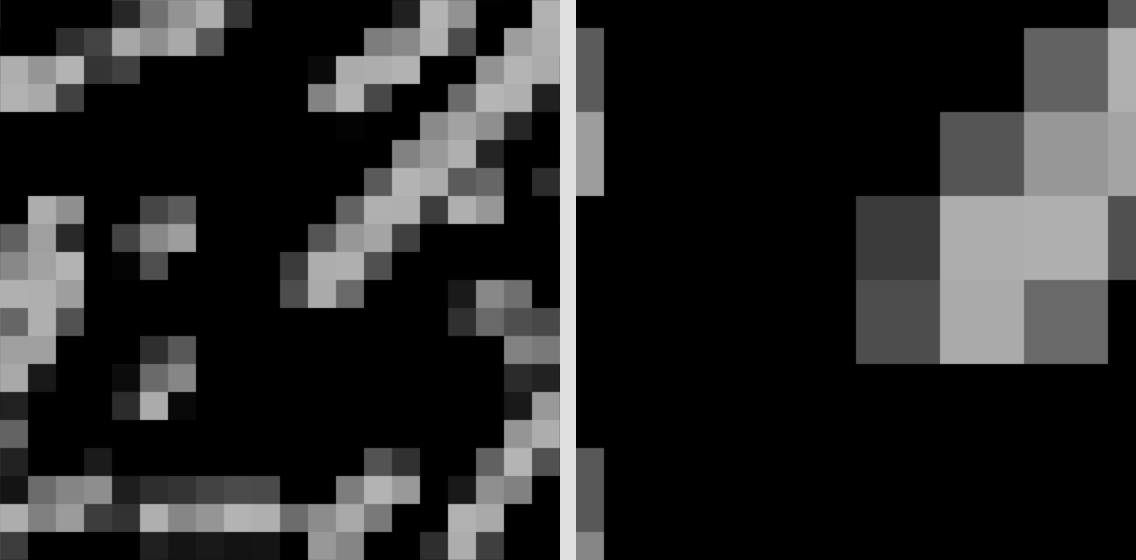
Left: the whole. Right: its middle third, enlarged.
Write a Shadertoy shader that draws this texture.

```glsl
// Coarse mosaic of grey slanted streaks scattered on black.

const float TILES = 20.0;   // mosaic tiles across the canvas height
const float SPACING = 5.0;  // tiles between neighbouring streak centres

float hash(vec2 p) {
    vec3 q = fract(p.xyx * vec3(0.1031, 0.1030, 0.0973));
    q += dot(q, q.yzx + 33.33);
    return fract((q.x + q.y) * q.z);
}

float segmentDistance(vec2 p, vec2 a, vec2 b) {
    vec2 pa = p - a, ba = b - a;
    return length(pa - ba * clamp(dot(pa, ba) / dot(ba, ba), 0.0, 1.0));
}

float longStreakDistance(vec2 p) {
    return segmentDistance(p, vec2(11.5, 10.0), vec2(20.5, 19.5));
}

// Bright core fading linearly to black at the rim
float streak(float d, float radius) {
    return min(1.0, 1.9 * max(0.0, 1.0 - d / radius));
}

// Flat grey of one mosaic tile
float tileTone(vec2 tile) {
    vec2 p = tile + 0.5;
    float light = streak(longStreakDistance(p), 1.45);

    // Cellular scatter: one short streak in each coarse cell
    for (int j = -1; j <= 1; j++)
    for (int i = -1; i <= 1; i++) {
        vec2 id = floor(p / SPACING) + vec2(i, j) + 7.0;
        vec2 jitter = vec2(hash(id), hash(id + 31.7));
        vec2 centre = (id - 7.0 + 0.15 + 0.7 * jitter) * SPACING;
        float angle = mix(-0.1, 1.05, hash(id + 57.3));
        float halfLength = 0.4 + 2.6 * hash(id + 83.1);
        vec2 reach = halfLength * vec2(cos(angle), sin(angle));
        float d = segmentDistance(p, centre - reach, centre + reach);
        float strength = min(1.0, 0.5 + hash(id + 12.9));
        // Keep the long streak clear of neighbours
        strength *= step(1.8, longStreakDistance(centre));
        light = max(light, strength * streak(d, 1.15));
    }

    // Uneven grain inside the streaks only
    float grain = hash(tile + 141.0);
    light *= mix(0.75, 1.25, grain);
    return min(light, 1.0) * mix(0.66, 0.71, hash(tile + 211.0));
}

void mainImage(out vec4 fragColor, in vec2 fragCoord) {
    vec2 p = fragCoord / iResolution.y * TILES - 0.5;
    vec2 tile = floor(p);

    // Blend across tile borders over about one pixel
    float pixel = TILES / iResolution.y;
    vec2 blend = clamp((p - tile - 0.5) / (1.3 * pixel) + 0.5, 0.0, 1.0);
    float lower = mix(tileTone(tile), tileTone(tile + vec2(1, 0)), blend.x);
    float upper = mix(tileTone(tile + vec2(0, 1)), tileTone(tile + 1.0), blend.x);

    fragColor = vec4(vec3(mix(lower, upper, blend.y)), 1.0);
}
```
